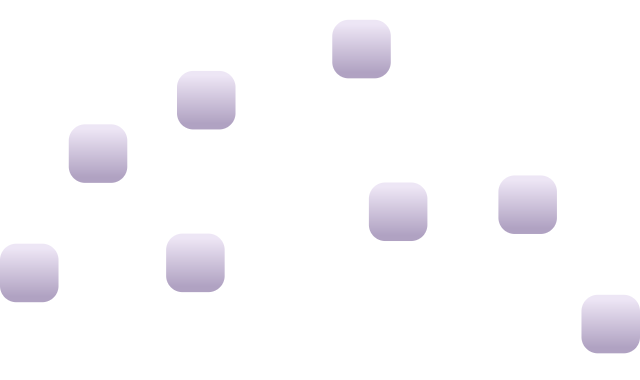
This background is drawn by a WebGL 1 fragment shader. Its source:

```glsl
precision highp float;
// Scattered rounded tiles with a soft lilac vertical gradient on white.

uniform vec2 u_resolution;

// Lengths are in units of the canvas height.
const float PI = 3.14159265;
const int TILE_COUNT = 8;
const float TILE_HALF = 0.077;
const float CORNER_RADIUS = 0.043;
const float ARCH_HEIGHT = 0.75;
const float ARCH_BASE = -0.03;
const float LONG_WAVE = 0.10;
const float SHORT_WAVE = 0.24;
const float SIDE_SHIFT = 0.20;
const float GRADIENT_START = 0.08;
const float GRADIENT_END = 0.90;
const vec3 BACKGROUND = vec3(1.0);
const vec3 TILE_TOP = vec3(0.93, 0.90, 0.96);
const vec3 TILE_BOTTOM = vec3(0.69, 0.635, 0.76);

// Signed distance to a square with rounded corners.
float roundedSquare(vec2 p, float halfSize, float radius) {
  vec2 q = abs(p) - halfSize + radius;
  return length(max(q, 0.0)) + min(max(q.x, q.y), 0.0) - radius;
}

// Tile centres follow an arch, scattered by layered sines.
vec2 tileCenter(float index, float aspect) {
  float count = float(TILE_COUNT);
  float t = index / (count - 1.0);
  float window = sin(PI * t) * sin(PI * t);
  float x = mix(TILE_HALF, aspect - TILE_HALF, t)
          - SIDE_SHIFT * window * mod(index, 2.0);
  float y = ARCH_BASE + ARCH_HEIGHT * sin(PI * (index + 0.5) / count)
          - SHORT_WAVE * cos(2.0 * PI * (index - 2.0) / 3.0)
          + LONG_WAVE * sin(0.5 * PI * (index - 3.7));
  return vec2(x, y);
}

// Light from the top edge, darkening towards the bottom.
vec3 tileColor(float localY) {
  float depth = 0.5 - 0.5 * localY / TILE_HALF;
  float shade = (depth - GRADIENT_START) / (GRADIENT_END - GRADIENT_START);
  return mix(TILE_TOP, TILE_BOTTOM, clamp(shade, 0.0, 1.0));
}

void main() {
  vec2 p = gl_FragCoord.xy / u_resolution.y;
  float aspect = u_resolution.x / u_resolution.y;
  float pixel = 1.0 / u_resolution.y;
  vec3 color = BACKGROUND;

  for (int i = 0; i < TILE_COUNT; i++) {
    vec2 local = p - tileCenter(float(i), aspect);
    float dist = roundedSquare(local, TILE_HALF, CORNER_RADIUS);
    float coverage = clamp(0.5 - dist / pixel, 0.0, 1.0);
    color = mix(color, tileColor(local.y), coverage);
  }

  gl_FragColor = vec4(color, 1.0);
}
```
